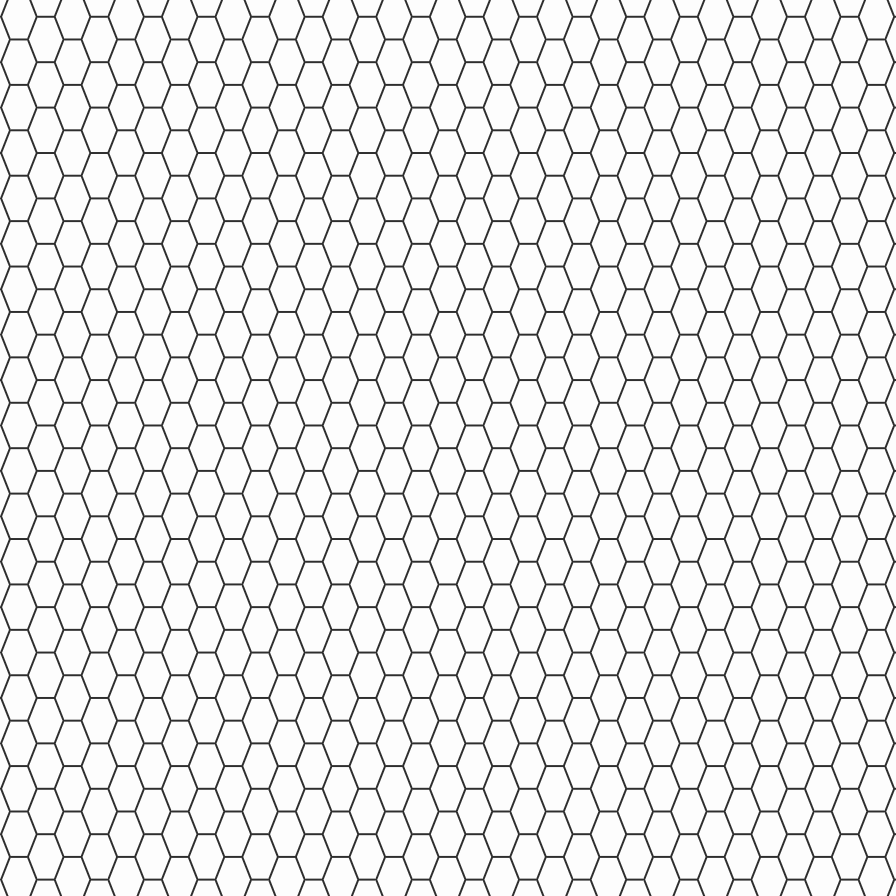
A Shadertoy shader for this pattern:

```glsl
const vec2 REPEATS = vec2(16.72, 19.73);     // cells across and down the canvas
const vec2 CELL_CENTER = vec2(0.4996, 0.6265); // centre of one reference cell
const float LINE_WIDTH = 0.0022;
const vec3 PAPER = vec3(0.993);
const vec3 INK = vec3(0.18);

// Distance from p to the border of a stretched hexagon, positive inside.
// side: half the flat edge; halfHeight: centre to flat edge.
float hexInside(vec2 p, float side, float halfHeight) {
    p = abs(p);
    vec2 slantNormal = normalize(vec2(halfHeight, side));
    float toSlant = dot(vec2(2.0 * side, 0.0) - p, slantNormal);
    return min(toSlant, halfHeight - p.y);
}

// Offset from the nearest point of a rectangular lattice.
vec2 repeatCentered(vec2 p, vec2 period) {
    return p - period * floor(p / period + 0.5);
}

// Distance to the nearest line of the honeycomb.
float honeycomb(vec2 p) {
    vec2 period = 1.0 / REPEATS;
    float side = period.x / 6.0;
    float halfHeight = 0.5 * period.y;

    // Two interleaved lattices; only the cell holding p is positive.
    float even = hexInside(repeatCentered(p, period), side, halfHeight);
    float odd = hexInside(repeatCentered(p - 0.5 * period, period), side, halfHeight);
    return max(even, odd);
}

void mainImage(out vec4 fragColor, in vec2 fragCoord) {
    vec2 uv = fragCoord / iResolution.y;
    float pixel = 1.0 / iResolution.y;

    // Line coverage over one pixel
    float edge = 0.5 * LINE_WIDTH - honeycomb(uv - CELL_CENTER);
    float coverage = clamp(0.5 + edge / pixel, 0.0, 1.0);

    fragColor = vec4(mix(PAPER, INK, coverage), 1.0);
}
```
